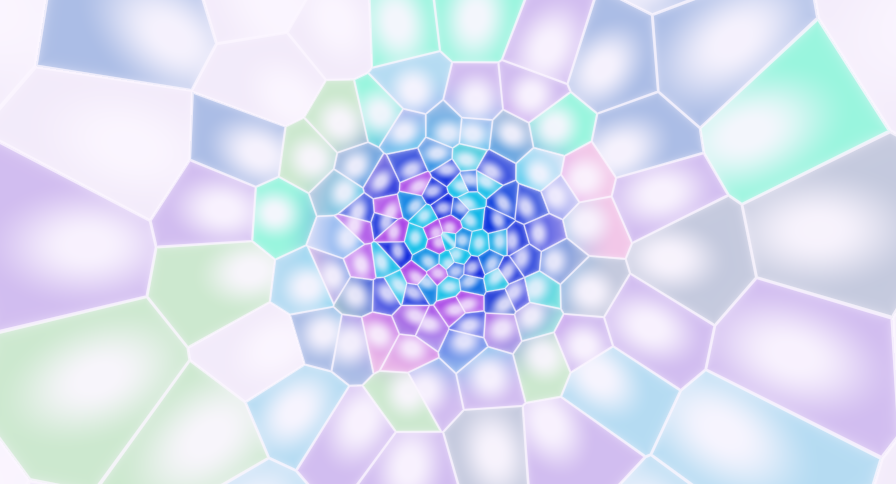
Write a Shadertoy shader that draws this background.

```glsl
const float TAU = 6.2831853;
const vec2 CENTER = vec2(0.5, 0.505);      // vanishing point, in canvas fractions
const int RINGS = 11;
const int REACH = 2;                       // neighbours searched along each ring
const float RING_STEP = 0.034;             // ring spacing near the core
const float RING_FLARE = 0.85;             // extra spacing of the outer rings
const float MAX_CELLS = 21.0;              // cells per ring, reached outwards
const float TWIST = 0.0222;                // turn between rings
const float TWIST_START = -0.147;
const float INNER_JITTER = 0.75;
const float OUTER_JITTER = 0.35;
const float PETAL_RING = 8.0;              // first ring with ordered tints
const float LINE_WIDTH = 0.0013;
const float LINE_GROWTH = 0.0035;          // extra line width per unit of radius

const vec3 WHITE = vec3(0.985, 0.965, 1.0);
const vec3 BLUE = vec3(0.05, 0.15, 0.86);
const vec3 CYAN = vec3(0.06, 0.75, 0.91);
const vec3 VIOLET = vec3(0.66, 0.26, 0.90);

// 0 pearl, 1 lilac, 2 steel, 3 mint, 4 sage, 5 sky, 6 grey, 7 pink
const vec3 PASTELS[8] = vec3[](
    vec3(0.95, 0.92, 0.98), vec3(0.82, 0.74, 0.94),
    vec3(0.67, 0.74, 0.90), vec3(0.60, 0.96, 0.87),
    vec3(0.80, 0.91, 0.81), vec3(0.71, 0.86, 0.95),
    vec3(0.77, 0.79, 0.87), vec3(0.95, 0.78, 0.91));

// Tint order around the two petal rings, counter-clockwise
const int PETALS[20] = int[](
    1, 2, 2, 1, 3, 3, 0, 0, 2, 1, 4, 0, 5, 1, 1, 6, 1, 5, 1, 6);
const int OUTER_PETALS[20] = int[](
    3, 2, 2, 0, 0, 0, 0, 2, 0, 1, 4, 4, 5, 0, 0, 1, 5, 5, 1, 6);

vec3 hash32(vec2 p) {
    vec3 q = fract(p.xyx * vec3(0.1031, 0.1030, 0.0973) + 0.37);
    q += dot(q, q.yxz + 33.33);
    return fract((q.xxy + q.yzz) * q.zyx);
}

float ringRadius(float ring) {
    ring = max(ring, 0.0);
    return RING_STEP * ring + RING_FLARE * pow(ring / 10.0, 7.0);
}

float ringCells(float ring) {
    return max(1.0, floor(MAX_CELLS * (1.0 - exp(-ring / 3.0)) + 0.5));
}

float ringPhase(float ring) {
    return TWIST * ring + TWIST_START;
}

// Centre of a cell, given as (ring, place along the ring)
vec2 siteOf(vec2 cell) {
    float amount = cell.x < PETAL_RING ? INNER_JITTER : OUTER_JITTER;
    vec2 jitter = amount * (hash32(cell).xy - 0.5);
    float turn = (cell.y + jitter.x) / ringCells(cell.x) + ringPhase(cell.x);
    return ringRadius(cell.x + jitter.y) * vec2(cos(TAU * turn), sin(TAU * turn));
}

// Cell of a ring that lies the given number of places from a direction
vec2 cellNear(float turn, int ring, int shift) {
    float k = float(ring), count = ringCells(k);
    float place = floor((turn - ringPhase(k)) * count + 0.5) + float(shift);
    return vec2(k, mod(place, count));
}

vec3 cellTint(vec2 cell, float r) {
    vec3 rnd = hash32(cell + 47.0);
    int place = int(cell.y + 0.5) % 20;
    int pick = int(rnd.z * 7.99);
    if (cell.x > PETAL_RING - 0.5) pick = PETALS[place];
    if (cell.x > PETAL_RING + 0.5) pick = OUTER_PETALS[place];
    if (cell.x > PETAL_RING + 1.5) pick = 0;

    vec3 vivid = mix(BLUE, CYAN, smoothstep(0.3, 0.75, rnd.y));
    vivid = mix(vivid, VIOLET, step(0.78, rnd.x));
    return mix(vivid, PASTELS[pick], smoothstep(0.08, 0.35, r));
}

// White heart, stretched to the proportions of its cell
float cellHeart(vec2 p, vec2 cell, vec2 site) {
    float radius = ringRadius(cell.x);
    float len = 0.5 * (ringRadius(cell.x + 1.0) - ringRadius(cell.x - 1.0));
    float breadth = TAU * max(radius, 0.02) / ringCells(cell.x);
    vec2 axis = normalize(site + 1e-5);
    vec2 d = p - site;
    vec2 local = vec2(dot(d, axis) / len, dot(d, vec2(-axis.y, axis.x)) / breadth);
    local.x += 0.4 * (hash32(cell + 13.0).x - 0.5);
    return 1.0 - smoothstep(0.08, 0.62, length(local));
}

void mainImage(out vec4 fragColor, in vec2 fragCoord) {
    vec2 p = (fragCoord - CENTER * iResolution.xy) / iResolution.y;
    float r = length(p), pixel = 1.0 / iResolution.y;
    float turn = atan(p.y, p.x) / TAU;

    // Nearest cell
    vec2 cell = vec2(0.0), site = vec2(0.0);
    float nearest = 1e3;
    for (int k = 0; k < RINGS; k++)
        for (int s = -REACH; s <= REACH; s++) {
            vec2 c = cellNear(turn, k, s), q = siteOf(c);
            float d = distance(p, q);
            if (d < nearest) { nearest = d; cell = c; site = q; }
        }

    // Distance to its closest wall
    float wall = 1e3;
    for (int k = 0; k < RINGS; k++)
        for (int s = -REACH; s <= REACH; s++) {
            vec2 q = siteOf(cellNear(turn, k, s)), gap = q - site;
            if (dot(gap, gap) > 1e-7)
                wall = min(wall, dot(0.5 * (site + q) - p, normalize(gap)));
        }

    float shine = mix(0.7, 0.92, smoothstep(0.0, 0.4, r));
    vec3 color = mix(cellTint(cell, r), WHITE, shine * cellHeart(p, cell, site));

    // White walls with a soft glow
    float width = LINE_WIDTH + LINE_GROWTH * r;
    float line = 1.0 - smoothstep(width - pixel, width + pixel, wall);
    float glow = 0.45 * exp(-wall / (2.0 * width));
    fragColor = vec4(mix(color, WHITE, max(0.85 * line, glow)), 1.0);
}
```
